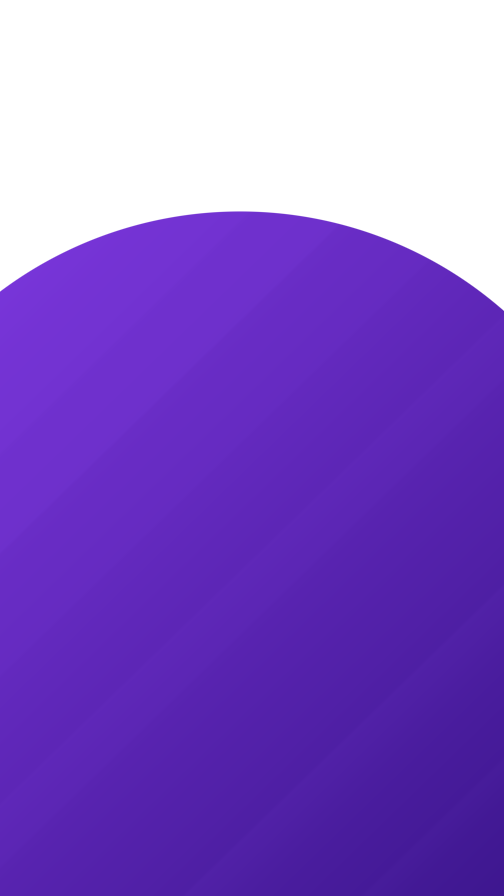
Give the GLSL for this background, as a WebGL 1 fragment shader.

```glsl
precision highp float;

uniform vec2 u_resolution;

#define DISC_CENTER vec2(0.268, 0.318)
#define DISC_RADIUS 0.446
#define PAPER vec3(1.0)
#define VIOLET_LIGHT vec3(0.475, 0.212, 0.855)
#define VIOLET_MID vec3(0.358, 0.146, 0.706)
#define VIOLET_DEEP vec3(0.245, 0.092, 0.565)
#define SHEEN_TINT vec3(0.80, 0.65, 1.0)
#define SLANT 0.97
#define RAMP_START 0.325
#define RAMP_LENGTH 1.22
#define STREAK_STRENGTH 0.004

float hash(float n) {
  return fract(sin(n * 127.1) * 43758.5453);
}

float noise(float x) {
  float cell = floor(x);
  return mix(hash(cell), hash(cell + 1.0), smoothstep(0.0, 1.0, x - cell));
}

// Light that starts crisply at an edge and fades along the signed tail
float sheen(float s, float edge, float tail) {
  float d = (s - edge) / tail;
  float soft = 0.003 / abs(tail);
  return smoothstep(-soft, soft, d) * (1.0 - smoothstep(0.0, 1.0, d));
}

// Fine diagonal streaks in several octaves
float streaks(float s) {
  float sum = 0.0;
  float frequency = 14.0;
  float weight = 0.5;
  for (int i = 0; i < 3; i++) {
    sum += weight * (noise(s * frequency) - 0.5);
    frequency *= 2.1;
    weight *= 0.5;
  }
  return sum;
}

// Three-stop violet ramp along the diagonal
vec3 violetRamp(float s) {
  float t = clamp((s - RAMP_START) / RAMP_LENGTH, 0.0, 1.0);
  vec3 upper = mix(VIOLET_LIGHT, VIOLET_MID, t * 2.0);
  return mix(upper, mix(VIOLET_MID, VIOLET_DEEP, t * 2.0 - 1.0), step(0.5, t));
}

void main() {
  vec2 p = gl_FragCoord.xy / u_resolution.y;
  float s = SLANT * p.x + 1.0 - p.y;

  // Broad folds: negative tails brighten the upper left side of an edge
  float folds = 0.010 * sheen(s, 0.507, -0.12)
              + 0.016 * sheen(s, 0.618, -0.13)
              + 0.009 * sheen(s, 0.755, -0.12)
              + 0.012 * sheen(s, 0.897, 0.09)
              + 0.008 * sheen(s, 0.969, -0.06)
              + 0.014 * sheen(s, 1.198, 0.10)
              + 0.010 * sheen(s, 1.392, 0.05);
  vec3 violet = violetRamp(s) + SHEEN_TINT * (folds - 0.004);
  violet += STREAK_STRENGTH * streaks(s);

  // Large disc over the plain ground
  float edge = length(p - DISC_CENTER) - DISC_RADIUS;
  float pixel = 1.0 / u_resolution.y;
  float disc = 1.0 - smoothstep(-0.75 * pixel, 0.75 * pixel, edge);
  gl_FragColor = vec4(mix(PAPER, violet, disc), 1.0);
}
```
